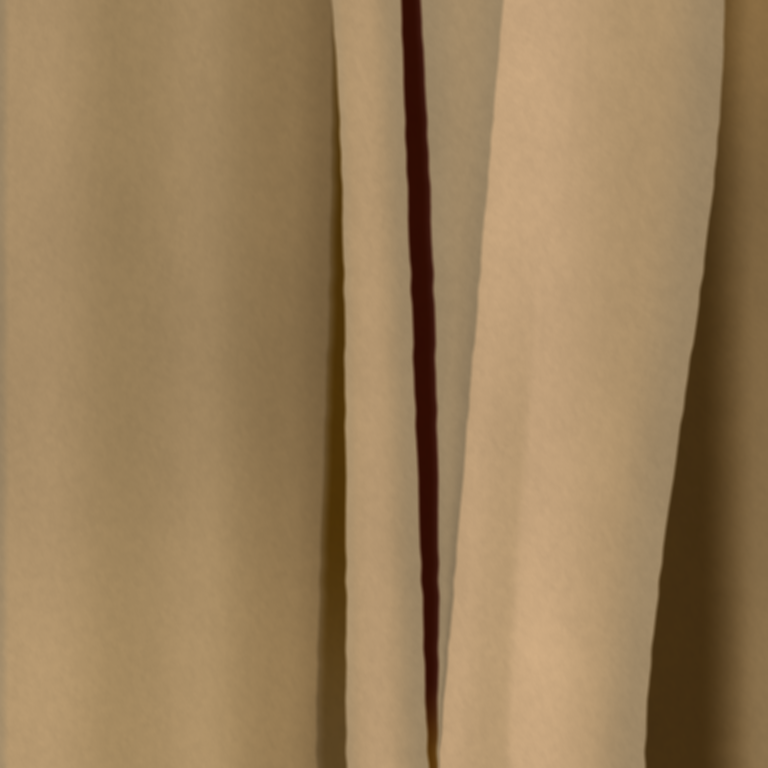
Give the GLSL for this texture, as a Shadertoy shader.

```glsl
// Draped tan cloth with vertical folds, two deep creases and a shaded side.
const vec3 PALE   = vec3(0.77, 0.64, 0.49);
const vec3 SAND   = vec3(0.67, 0.56, 0.41);
const vec3 TAN    = vec3(0.60, 0.50, 0.35);
const vec3 GREY   = vec3(0.59, 0.51, 0.39);
const vec3 UMBER  = vec3(0.50, 0.40, 0.26);
const vec3 SHADE  = vec3(0.26, 0.18, 0.07);
const vec3 OLIVE  = vec3(0.29, 0.19, 0.03);
const vec3 CREASE = vec3(0.18, 0.045, 0.01);
const float EDGE_SOFT = 0.0035;
const float GRAIN  = 0.030;
const float MOTTLE = 0.035;

float hash(vec2 p) {
    return fract(sin(dot(p, vec2(127.1, 311.7))) * 43758.5453);
}

float noise(vec2 p) {
    vec2 i = floor(p), f = fract(p);
    f = f * f * (3.0 - 2.0 * f);
    return mix(mix(hash(i), hash(i + vec2(1, 0)), f.x),
               mix(hash(i + vec2(0, 1)), hash(i + vec2(1, 1)), f.x), f.y);
}

float fbm(vec2 p) {
    float sum = 0.0, amp = 0.5;
    for (int k = 0; k < 4; k++) {
        sum += amp * noise(p);
        p = mat2(1.6, 1.2, -1.2, 1.6) * p + 7.3;
        amp *= 0.5;
    }
    return sum;
}

// Soft step to the right of an edge
float past(float edge, float x) {
    return smoothstep(-EDGE_SOFT, EDGE_SOFT, x - edge);
}

// Soft vertical ridge
float ridge(float x, float centre, float width) {
    float d = (x - centre) / width;
    return exp(-d * d);
}

vec3 leftPanel(float x, float t) {
    vec3 c = mix(SAND, TAN, smoothstep(0.05, 0.16, x));
    c = mix(c, SAND, 0.55 * ridge(x, 0.255, 0.05));
    c = mix(c, UMBER, 0.50 * smoothstep(0.27, 0.37, x));
    c = mix(c, UMBER * 0.9, 0.75 * smoothstep(0.37, 0.43, x));
    c = mix(c, GREY, 0.8 * (1.0 - smoothstep(0.0, 0.014, x)));
    return c * (1.0 + 0.08 * smoothstep(0.5, 1.0, t) - 0.03 * ridge(t, 0.45, 0.25));
}

vec3 narrowFold(float x, float t, float left, float right) {
    float u = (x - left) / (right - left);
    vec3 c = mix(SAND, PALE, 0.55 * ridge(u, 0.38, 0.3) * (0.5 + 0.5 * t));
    c = mix(c, GREY, 0.8 * smoothstep(0.5, 0.95, u));
    return mix(c, GREY * 1.1, 0.6 * (1.0 - smoothstep(0.0, 0.2, u)));
}

vec3 innerStrip(float x, float t, float left, float right) {
    float u = clamp((x - left) / (right - left), 0.0, 1.0);
    vec3 c = mix(GREY, SAND, 0.6 * ridge(u, 0.55, 0.35) * (1.0 - t));
    return c * (1.0 - 0.14 * t * smoothstep(0.3, 1.0, u));
}

vec3 wideFold(float x, float t, float left, float right) {
    float u = (x - left) / (right - left);
    vec3 c = mix(SAND, PALE, 0.75 * ridge(u, 0.06, 0.13));
    c = mix(c, PALE, 0.9 * ridge(x, 0.705 - 0.01 * t, 0.075));
    float pleat = 0.695 - 0.035 * smoothstep(0.3, 1.0, t);
    float pleatSide = 1.0 - smoothstep(-0.008, 0.010, x - pleat);
    c = mix(c, SAND, 0.65 * pleatSide * smoothstep(0.0, 0.35, u) * smoothstep(0.3, 0.6, t));
    c = mix(c, GREY, 0.75 * smoothstep(0.70, 0.97, u));
    return c * (1.0 + 0.05 * smoothstep(0.4, 1.0, t) * ridge(u, 0.4, 0.35));
}

vec3 shadedSide(float x, float t) {
    vec3 c = mix(SHADE, UMBER, smoothstep(0.91, 0.985, x) * mix(0.8, 1.0, t));
    c = mix(c, TAN * 0.94, 0.6 * t * smoothstep(0.955, 1.0, x));
    return c * (1.0 + 0.18 * (1.0 - smoothstep(0.0, 0.3, t)));
}

void mainImage(out vec4 fragColor, in vec2 fragCoord) {
    vec2 p = fragCoord / iResolution.xy;
    float t = 1.0 - p.y;  // distance down from the top
    float x = p.x + 0.002 * (noise(vec2(3.0, t * 45.0)) - 0.5);

    // Fold outlines
    float oliveL = mix(0.431, 0.412, smoothstep(0.15, 1.0, t));
    float oliveR = 0.451 - 0.020 * exp(-5.0 * t);
    float creaseL = 0.522 + 0.036 * t;
    float creaseR = 0.547 + 0.062 * t - 0.040 * t * t;
    float wideL = 0.655 - 0.084 * t;
    float wideR = mix(0.943, 0.839, smoothstep(0.0, 1.05, t));

    // Layers from left to right
    vec3 olive = mix(OLIVE, UMBER * 0.8, 0.6 * smoothstep(0.65, 1.0, t));
    olive = mix(UMBER * 0.85, olive, smoothstep(-0.004, 0.014, x - oliveL));
    vec3 crease = mix(CREASE, OLIVE * 1.25, 0.8 * smoothstep(0.88, 1.0, t));
    crease += 0.05 * ridge(x, creaseR, 0.006);
    vec3 c = leftPanel(x, t);
    c = mix(c, olive, past(oliveL, x));
    c = mix(c, narrowFold(x, t, oliveR, creaseL), past(oliveR, x));
    c = mix(c, crease, past(creaseL, x));
    c = mix(c, innerStrip(x, t, creaseR, wideL), past(creaseR, x));
    c = mix(c, wideFold(x, t, wideL, wideR), past(max(wideL, creaseR), x));
    c = mix(c, shadedSide(x, t), past(wideR, x));

    // Cloth nap: broad mottling and fine slanted fibres
    float mottle = fbm(p * vec2(14.0, 7.0)) - 0.47;
    vec2 fibre = vec2(p.x + 0.4 * p.y, p.y - 0.4 * p.x);
    float grain = fbm(fibre * vec2(150.0, 95.0)) - 0.47;
    c *= 1.0 + 2.0 * (MOTTLE * mottle + GRAIN * grain);
    fragColor = vec4(c, 1.0);
}
```
